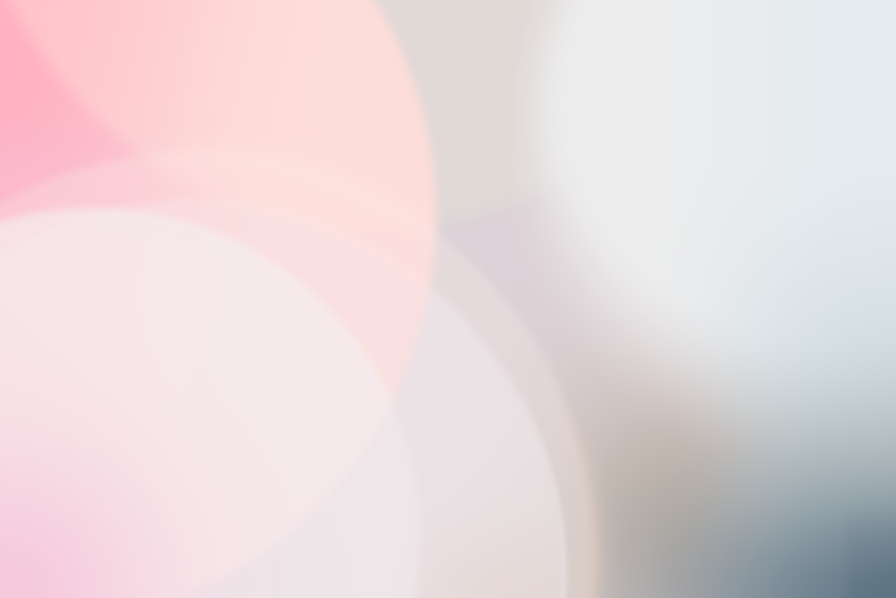
Reproduce this background procedurally as a Shadertoy shader.

```glsl
// Discs: centre x, centre y, radius, edge softness (canvas heights)
const vec4 PINK_DISC  = vec4(0.043, 0.639, 0.686, 0.016);
const vec4 UPPER_DISC = vec4(0.625, 1.293, 0.674, 0.024);
const vec4 OUTER_DISC = vec4(0.328, 0.082, 0.664, 0.014);
const vec4 MIDDLE_DISC = vec4(0.322, 0.043, 0.621, 0.012);
const vec4 INNER_DISC = vec4(0.156, 0.105, 0.547, 0.013);

// Glows: centre and radii
const vec4 TAN_GLOW    = vec4(1.120, 0.150, 0.230, 0.240);
const vec4 SLATE_GLOW  = vec4(1.560, -0.016, 0.450, 0.215);
const vec4 CORNER_GLOW = vec4(0.000, 0.000, 0.270, 0.250);
const vec4 WARM_GLOW   = vec4(0.860, 0.000, 0.180, 0.110);
const vec4 ORCHID_GLOW = vec4(0.000, 0.690, 0.300, 0.090);

const vec2 CLOUD_CENTRE = vec2(1.387, 0.814);
const float CLOUD_RADIUS = 0.488;

const vec3 LILAC  = vec3(0.865, 0.825, 0.845);
const vec3 TAUPE  = vec3(0.877, 0.850, 0.840);
const vec3 TAN    = vec3(0.775, 0.725, 0.680);
const vec3 HAZE   = vec3(0.770, 0.800, 0.805);
const vec3 SLATE  = vec3(0.370, 0.455, 0.515);
const vec3 CLOUD  = vec3(0.930, 0.930, 0.932);
const vec3 ICE    = vec3(0.895, 0.920, 0.935);
const vec3 MIST   = vec3(0.825, 0.865, 0.880);
const vec3 HOT    = vec3(1.000, 0.695, 0.755);
const vec3 PEACH  = vec3(0.990, 0.850, 0.848);
const vec3 CREAM  = vec3(0.998, 0.890, 0.860);
const vec3 ORCHID = vec3(0.965, 0.750, 0.845);
const vec3 VEIL   = vec3(0.925, 0.880, 0.875);
const vec3 ROSE_VEIL = vec3(0.990, 0.905, 0.885);
const vec3 PEARL  = vec3(0.945, 0.920, 0.940);
const vec3 ROSE_PEARL = vec3(0.970, 0.895, 0.905);
const vec3 WHITE  = vec3(0.960, 0.930, 0.938);
const vec3 WARM   = vec3(0.885, 0.805, 0.755);

float edgeDistance(vec2 p, vec4 disc) {
    return length(p - disc.xy) - disc.z;
}

float discMask(vec2 p, vec4 disc) {
    return 1.0 - smoothstep(-disc.w, disc.w, edgeDistance(p, disc));
}

float rim(vec2 p, vec4 disc, float width) {
    float d = edgeDistance(p, disc) / width;
    return exp(-d * d);
}

float glow(vec2 p, vec4 shape) {
    vec2 q = (p - shape.xy) / shape.zw;
    return exp(-dot(q, q));
}

// Blurred room behind the discs
vec3 backdrop(vec2 p, float upper) {
    vec3 col = mix(LILAC, TAUPE, upper);
    col = mix(col, TAN, 0.95 * glow(p, TAN_GLOW));
    col = mix(col, HAZE, smoothstep(1.12, 1.38, p.x));

    vec3 cloud = mix(CLOUD, ICE, smoothstep(1.05, 1.45, p.x));
    float shade = smoothstep(0.75, 0.32, p.y) * smoothstep(1.05, 1.5, p.x);
    cloud = mix(cloud, MIST, shade);
    float blur = mix(0.13, 0.06, smoothstep(0.3, 0.85, p.y));
    float d = length(p - CLOUD_CENTRE) - CLOUD_RADIUS;
    col = mix(col, cloud, 1.0 - smoothstep(-blur, blur, d));

    float slate = glow(p, SLATE_GLOW);
    slate += 0.05 * smoothstep(1.405, 1.425, p.x) * smoothstep(0.17, 0.10, p.y);
    return mix(col, SLATE, min(slate, 1.0));
}

// Rosy disc, hot on the left and pale on the right
vec3 pinkLight(vec2 p, float upper) {
    vec3 col = mix(HOT, PEACH, smoothstep(-0.02, 0.52, p.x + 0.25 * (0.8 - p.y)));
    col = mix(col, ORCHID, 0.5 * glow(p, ORCHID_GLOW));
    return mix(col, CREAM, 0.38 * upper);
}

void mainImage(out vec4 fragColor, in vec2 fragCoord) {
    vec2 p = fragCoord / iResolution.y;
    float upper = discMask(p, UPPER_DISC);
    float pink = discMask(p, PINK_DISC);
    float inner = discMask(p, INNER_DISC);
    float low = smoothstep(0.45, 0.05, p.y);

    vec3 col = mix(backdrop(p, upper), pinkLight(p, upper), pink);

    // Overlapping pale discs
    col = mix(col, mix(VEIL, ROSE_VEIL, pink), mix(0.5, 0.35, pink) * discMask(p, OUTER_DISC));
    col = mix(col, mix(PEARL, ROSE_PEARL, pink), mix(0.5, 0.4, pink) * discMask(p, MIDDLE_DISC));
    col = mix(col, WHITE, mix(0.35, 0.7, pink) * inner);

    // Warm tints and thin rims
    col = mix(col, WARM, 0.35 * glow(p, WARM_GLOW) * (1.0 - inner));
    col = mix(col, WARM, 0.5 * low * rim(p, OUTER_DISC, 0.020));
    col = mix(col, PEARL, 0.3 * low * rim(p, MIDDLE_DISC, 0.006));
    float arc = smoothstep(0.2, 0.4, p.x) * pink * (1.0 - inner);
    col = mix(col, ROSE_VEIL, 0.3 * arc * rim(p, OUTER_DISC, 0.025));
    col = mix(col, ROSE_VEIL, 0.2 * arc * rim(p, MIDDLE_DISC, 0.010));
    col = mix(col, ORCHID, 0.75 * glow(p, CORNER_GLOW));

    fragColor = vec4(col, 1.0);
}
```
